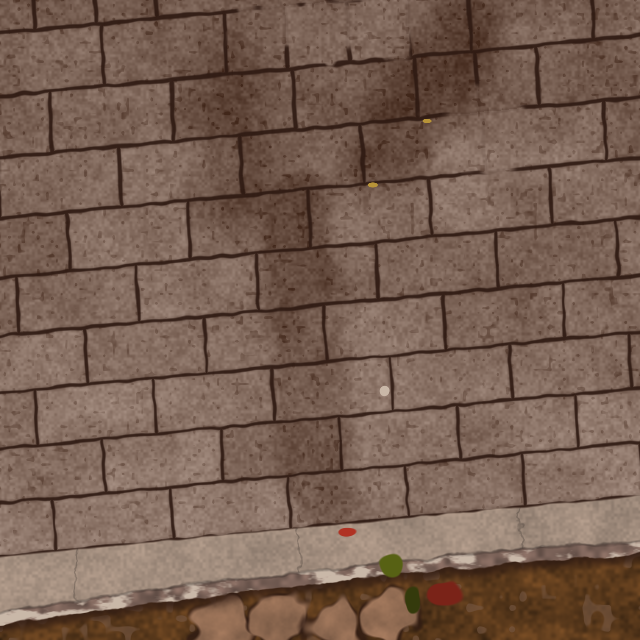
This texture is drawn by a Shadertoy shader. Its source:

```glsl
// Weathered concrete pavers in a tilted running bond, ending at a pale curb above soil.
// Courses grow slightly taller upward; a quadratic is inverted to find the course,
// then noise adds grain, damp stains, smeared joints, chipped edges and debris.

const float TILT = 0.095;            // rise of the courses to the right
const float FIRST_COURSE = 0.173;    // height of the lowest joint at PIVOT_X
const float COURSE_HEIGHT = 0.0825;
const float COURSE_GROWTH = 0.00093;
const float PIVOT_X = 0.449;
const float PAVER_LENGTH = 0.1836;
const float LENGTH_GROWTH = 0.00095;
const float COURSE_DRIFT = 0.0125;   // leftward shift of each course
const float JOINT_LEAN = 0.005;
const float JOINT_HALF = 0.0019;

const vec3 PAVER_DARK = vec3(0.35, 0.25, 0.20);
const vec3 PAVER_PALE = vec3(0.62, 0.53, 0.48);
const vec3 JOINT = vec3(0.18, 0.10, 0.07);
const vec3 CURB = vec3(0.63, 0.55, 0.49);
const vec3 CURB_FACE = vec3(0.50, 0.40, 0.36);
const vec3 CHIP = vec3(0.79, 0.72, 0.66);
const vec3 SOIL = vec3(0.33, 0.21, 0.10);
const vec3 STONE = vec3(0.58, 0.43, 0.33);
const vec3 RED = vec3(0.60, 0.17, 0.12);
const vec3 GREEN = vec3(0.34, 0.38, 0.08);
const vec3 YELLOW = vec3(0.72, 0.58, 0.22);

float hash(vec2 p) {
    vec3 q = fract(vec3(p.xyx) * 0.1031);
    q += dot(q, q.yzx + 33.33);
    return fract((q.x + q.y) * q.z);
}

float noise(vec2 p) {
    vec2 i = floor(p), f = fract(p);
    f = f * f * (3.0 - 2.0 * f);
    return mix(mix(hash(i), hash(i + vec2(1, 0)), f.x),
               mix(hash(i + vec2(0, 1)), hash(i + vec2(1, 1)), f.x), f.y);
}

float fbm(vec2 p) {
    float sum = 0.0, amp = 0.5;
    for (int i = 0; i < 4; i++) {
        sum += amp * noise(p);
        p = p * 2.03 + 17.3;
        amp *= 0.5;
    }
    return sum / 0.9375;
}

float segment(vec2 p, vec2 a, vec2 b) {
    vec2 d = b - a;
    return length(p - a - d * clamp(dot(p - a, d) / dot(d, d), 0.0, 1.0));
}

// Coverage of a ragged ellipse
float blob(vec2 p, vec2 centre, vec2 size) {
    float d = length((p - centre) / size) - 1.0 + 0.8 * (noise(p * 45.0 + centre * 90.0) - 0.5);
    return 1.0 - smoothstep(-0.12, 0.12, d);
}

// Damp patches: a vertical streak in the middle, branching toward the top
float dampness(vec2 p) {
    vec2 w = p + 0.05 * (vec2(fbm(p * 11.0), fbm(p * 11.0 + 40.0)) - 0.5);
    float streak = 1.0 - smoothstep(0.030, 0.075, segment(w, vec2(0.50, 0.235), vec2(0.46, 0.68)));
    float left = 1.0 - smoothstep(0.01, 0.10, segment(w, vec2(0.38, 0.68), vec2(0.35, 0.90)));
    float right = 1.0 - smoothstep(0.02, 0.10, segment(w, vec2(0.61, 0.76), vec2(0.72, 0.96)));
    return max(streak * 0.75, max(left * 0.7, right));
}

vec3 pavers(vec2 p, float t, float px) {
    vec2 w = p + 0.0035 * (vec2(noise(p * 55.0), noise(p * 55.0 + 9.0)) - 0.5);
    t += w.y - p.y;
    float k = (sqrt(COURSE_HEIGHT * COURSE_HEIGHT + 4.0 * COURSE_GROWTH * max(t, 0.0))
               - COURSE_HEIGHT) / (2.0 * COURSE_GROWTH);
    float row = floor(k), f = fract(k);
    float len = PAVER_LENGTH + LENGTH_GROWTH * row;
    float u = (w.x - 0.452 + COURSE_DRIFT * row + JOINT_LEAN * (f - 0.5)) / len + 0.5 * mod(row, 2.0);
    float col = floor(u), g = fract(u);
    float side = min(g, 1.0 - g);
    // Some upper pavers are cut in half
    if (row > 6.0 && abs(col + 1.5 * (row - 7.0) - 2.0) < 0.6) {
        side = min(side, abs(g - 0.5));
        col += 0.5 * step(0.5, g);
    }
    float bed = min(f, 1.0 - f) * (COURSE_HEIGHT + 2.0 * COURSE_GROWTH * k);
    float edge = min(bed, side * len);

    float grain = 0.6 * noise(p * 230.0) + 0.4 * noise(p * 115.0) - 0.5;
    float tone = 0.75 - 0.30 * p.y + 0.24 * (hash(vec2(col * 2.0, row) + 31.0) - 0.5);
    tone += 0.50 * (fbm(p * 16.0) - 0.5) + 0.55 * grain - 0.48 * dampness(p);
    tone -= 0.35 * smoothstep(0.76, 0.92, noise(p * 135.0 + 70.0));
    tone += 0.10 * smoothstep(0.012, 0.004, edge) * (noise(p * 80.0) - 0.3);
    vec3 c = mix(PAVER_DARK, PAVER_PALE, clamp(tone, -0.35, 1.15));

    // Joints widen upward and vanish under the smeared patches
    float smear = max(blob(p, vec2(0.75, 0.80), vec2(0.075, 0.06)), blob(p, vec2(0.52, 0.96), vec2(0.15, 0.05)));
    float halfWidth = JOINT_HALF * (0.75 + 0.6 * p.y + 0.7 * (noise(p * 28.0) - 0.5));
    float joint = 1.0 - smoothstep(halfWidth - px, halfWidth + px + 0.0016, edge);
    float soot = 0.25 * smoothstep(0.008, 0.0, edge);
    return mix(c, JOINT, max(joint * 0.92, soot) * (1.0 - 0.9 * smear));
}

vec3 ground(vec2 p, float below) {
    vec3 c = SOIL * (0.5 + 0.75 * fbm(p * 24.0) + 0.35 * noise(p * 140.0));
    c = mix(c, STONE * 0.8, 0.6 * smoothstep(0.76, 0.86, noise(p * 60.0)));
    for (int i = 0; i < 4; i++) {
        float n = float(i);
        vec2 at = vec2(0.35 + 0.085 * n, 0.026 + 0.012 * mod(n, 2.0));
        vec2 size = vec2(0.049 - 0.004 * n, 0.036);
        c = mix(c, JOINT, 0.8 * blob(p, at - vec2(0.0, 0.003), size * 1.13));
        c = mix(c, STONE * (0.78 + 0.4 * fbm(p * 35.0)), blob(p, at, size));
    }
    c = mix(c, RED * 0.8, blob(p, vec2(0.69, 0.073), vec2(0.030, 0.016)));
    c = mix(c, GREEN * 0.6, blob(p, vec2(0.645, 0.065), vec2(0.012, 0.022)));
    return mix(c, JOINT, 0.75 * smoothstep(0.022, 0.0, below));
}

void mainImage(out vec4 fragColor, in vec2 fragCoord) {
    vec2 p = fragCoord / iResolution.y;
    float px = 0.7 / iResolution.y;
    float t = p.y - TILT * (p.x - PIVOT_X) - FIRST_COURSE;
    vec3 c = pavers(p, t, px);

    // Curb top, worn front face and pale chips
    float rim = p.y - (0.024 + 0.15 * p.x - 0.04 * p.x * p.x) + 0.012 * (fbm(p * 30.0) - 0.5);
    vec3 curb = CURB * (0.82 + 0.22 * fbm(p * 22.0) + 0.14 * noise(p * 210.0));
    float crack = abs(fract(p.x * 2.9 + 0.09 * fbm(p * 40.0) + 0.1) - 0.5);
    curb *= 1.0 - 0.2 * smoothstep(0.009, 0.0, crack);
    vec3 face = mix(CURB_FACE * (0.75 + 0.4 * noise(p * 90.0)), CHIP,
                    smoothstep(0.50, 0.68, fbm(p * vec2(26.0, 55.0))));
    curb = mix(face, curb, smoothstep(0.019, 0.024, rim));
    curb *= 1.0 - 0.25 * smoothstep(0.004, 0.0, abs(rim - 0.021));
    c = mix(curb, c, smoothstep(-px - 0.001, px + 0.001, t + 0.003 * (noise(p * 50.0) - 0.5)));
    c = mix(ground(p, -rim), c, smoothstep(-px, px + 0.001, rim));

    // Small leaves and specks
    c = mix(c, RED * 1.15, blob(p, vec2(0.541, 0.168), vec2(0.015, 0.008)));
    c = mix(c, GREEN, blob(p, vec2(0.610, 0.115), vec2(0.016, 0.017)));
    c = mix(c, YELLOW, blob(p, vec2(0.667, 0.811), vec2(0.008, 0.004)));
    c = mix(c, YELLOW, blob(p, vec2(0.582, 0.711), vec2(0.008, 0.004)));
    c = mix(c, CHIP, blob(p, vec2(0.601, 0.390), vec2(0.007)));
    fragColor = vec4(c, 1.0);
}
```
